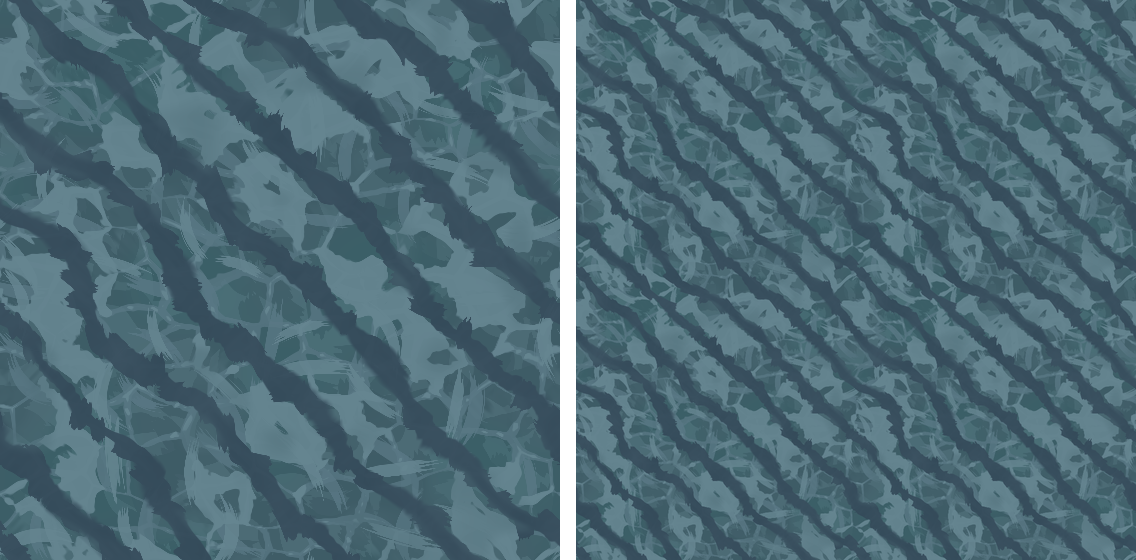
Left: one tile. Right: repeated 2 by 2.
A Shadertoy shader for this texture:

```glsl
// Painted sea: dark diagonal swells over teal water with webs of pale foam.
// Wrapped Voronoi cells give the webs; scattered dry-brush strokes, kept or
// dropped by their distance to the nearest swell, give the ragged edges.

#define DEEP vec3(0.215, 0.302, 0.362)
#define TEAL vec3(0.245, 0.360, 0.400)
#define MID vec3(0.300, 0.420, 0.460)
#define PALE vec3(0.350, 0.470, 0.520)
#define FOAM vec3(0.397, 0.522, 0.566)
#define SWELLS 5.0
#define SWELL_WIDTH 0.095
#define CELLS vec2(11.0, 14.0)
#define FOAM_AMOUNT 0.68
#define FRAY 0.28

vec3 hash3(vec2 cell, float seed) {
    vec3 p = fract((cell.xyx + seed * vec3(17.3, 31.7, 5.9)) * vec3(0.1031, 0.1030, 0.0973));
    p += dot(p, p.yxz + 33.33);
    return fract((p.xxy + p.yzz) * p.zyx);
}

// Value noise that wraps after the given whole period
float noise(vec2 p, vec2 period, float seed) {
    vec2 i = floor(p), f = fract(p);
    f = f * f * (3.0 - 2.0 * f);
    vec2 a = mod(i, period), b = mod(i + 1.0, period);
    return mix(mix(hash3(a, seed).x, hash3(vec2(b.x, a.y), seed).x, f.x),
               mix(hash3(vec2(a.x, b.y), seed).x, hash3(b, seed).x, f.x), f.y);
}

float tileNoise(vec2 uv, float n, float seed) {
    return noise(uv * n, vec2(n), seed);
}

// 0 on the crest line of a dark swell, 0.5 midway between two swells
float swellDistance(vec2 uv) {
    float phase = SWELLS * (uv.x + uv.y) + 0.45 * tileNoise(uv, 5.0, 1.0)
                + 0.30 * tileNoise(uv, 11.0, 2.0);
    return abs(fract(phase) - 0.5);
}

// Fine streaks along or across the swells, chosen by region
float bristles(vec2 uv) {
    vec2 d = vec2(uv.x + uv.y, uv.x - uv.y) + 0.03 * tileNoise(uv, 8.0, 3.0);
    float along = noise(d * vec2(90.0, 20.0), vec2(90.0, 20.0), 4.0);
    float across = noise(d * vec2(20.0, 90.0), vec2(20.0, 90.0), 5.0);
    return mix(along, across, smoothstep(0.4, 0.6, tileNoise(uv, 9.0, 6.0)));
}

// x: gap to the nearest cell border, y: random tone of the cell
vec2 cells(vec2 uv) {
    vec2 p = uv * CELLS, base = floor(p);
    float near = 9.0, second = 9.0, tone = 0.0;
    for (int k = 0; k < 9; k++) {
        vec2 c = base + vec2(k % 3 - 1, k / 3 - 1);
        vec3 h = hash3(mod(c, CELLS), 7.0);
        float d = length(c + 0.1 + 0.8 * h.xy - p);
        if (d < near) { second = near; near = d; tone = h.z; }
        else second = min(second, d);
    }
    return vec2(second - near, tone);
}

// Union of curved dry strokes whose centres lie in a range of swell distance
float strokes(vec2 uv, float n, vec2 size, float bend, float dry, vec2 range, float seed) {
    vec2 p = uv * n, base = floor(p);
    float cover = 0.0, soft = 1.3 * n / (size.y * iResolution.y);
    for (int k = 0; k < 9; k++) {
        vec2 c = base + vec2(k % 3 - 1, k / 3 - 1);
        vec3 h = hash3(mod(c, n), seed), g = hash3(mod(c, n), seed + 0.5);
        vec2 centre = c + 0.2 + 0.6 * h.xy;
        float angle = -0.785 + 2.2 * (h.z - 0.5), ca = cos(angle), sa = sin(angle);
        vec2 q = mat2(ca, -sa, sa, ca) * (p - centre);
        q.y += bend * (2.0 * g.x - 1.0) * q.x * q.x;
        q /= size * (0.7 + 0.3 * g.y);
        float d = length(q * q);
        if (d > 1.0) continue;
        float w = swellDistance(centre / n);
        if (w < range.x || w > range.y) continue;
        float hair = noise(q * vec2(1.5, 6.0) + 90.0 * g.xy, vec2(512.0), seed);
        float wear = hair * (dry + 0.6 * smoothstep(0.2, 0.9, abs(q.x)));
        cover = max(cover, smoothstep(0.0, soft, 1.0 - d - wear));
    }
    return cover;
}

void mainImage(out vec4 fragColor, in vec2 fragCoord) {
    vec2 uv = fragCoord / iResolution.xy;
    float swell = swellDistance(uv), hair = bristles(uv) - 0.5;
    float grain = tileNoise(uv, 48.0, 8.0) - 0.5;
    vec2 warp = vec2(tileNoise(uv, 13.0, 9.0), tileNoise(uv, 13.0, 10.0)) - 0.5;
    vec2 cell = cells(uv + 0.035 * warp);

    // Water: one tone per cell, broken by broad brushwork
    float tone = cell.y + 0.5 * (tileNoise(uv, 7.0, 11.0) - 0.5) + 0.25 * hair;
    vec3 col = mix(TEAL, MID, smoothstep(0.40, 0.58, tone));
    col = mix(col, MID, 0.7 * strokes(uv, 13.0, vec2(0.75, 0.35), 0.5, 0.4, vec2(0.1, 0.5), 12.0));
    col = mix(col, TEAL, 0.75 * strokes(uv, 15.0, vec2(0.8, 0.4), 0.4, 0.3, vec2(0.1, 0.5), 13.0));
    col += vec3(-0.012, 0.012, 0.004) * smoothstep(0.45, 0.8, tileNoise(uv, 6.0, 14.0));

    // Thin webs and pale curved strokes
    float edge = cell.x + FRAY * 0.35 * hair;
    float web = 0.02 + 0.15 * tileNoise(uv, 10.0, 15.0);
    col = mix(col, PALE, 0.75 * (1.0 - smoothstep(web, web + 0.04, edge)));
    col = mix(col, PALE, 0.8 * strokes(uv, 9.0, vec2(0.78, 0.15), 0.7, 0.6, vec2(0.2, 0.5), 16.0));

    // Foam: webs that swell into frayed patches, with bristly arcs
    float patchy = smoothstep(0.42, 0.85, tileNoise(uv, 8.0, 17.0));
    float reach = FOAM_AMOUNT * patchy * smoothstep(0.08, 0.25, swell) - 0.03;
    float frayed = cell.x + FRAY * (hair + 0.6 * grain);
    col = mix(col, FOAM, 0.92 * (1.0 - smoothstep(reach - 0.03, reach + 0.03, frayed)));
    col = mix(col, FOAM, 0.85 * strokes(uv, 8.0, vec2(0.78, 0.13), 0.7, 0.7, vec2(0.27, 0.5), 18.0));

    // Dark swells: a core, smoky in places, edged with short strokes
    float smoke = mix(0.015, 0.09, smoothstep(0.5, 0.8, tileNoise(uv, 12.0, 19.0)));
    float core = swell + 0.06 * hair + 0.07 * (tileNoise(uv, 22.0, 20.0) - 0.5);
    float dark = 1.0 - smoothstep(SWELL_WIDTH, SWELL_WIDTH + 0.01 + smoke, core);
    vec2 crest = vec2(0.0, SWELL_WIDTH);
    dark = max(dark, strokes(uv, 25.0, vec2(0.85, 0.48), 0.4, 0.15, crest, 21.0));
    dark = max(dark, strokes(uv, 19.0, vec2(0.85, 0.36), 0.5, 0.2, crest * 0.9, 22.0));
    vec3 ink = DEEP + 0.025 * (tileNoise(uv, 14.0, 23.0) - 0.5) + 0.008 * hair;
    col = mix(col, ink, 0.95 * dark);

    // Thin haze drifting over the swells
    float haze = smoothstep(0.62, 0.95, tileNoise(uv, 14.0, 24.0));
    col = mix(col, MID, 0.4 * haze * smoothstep(0.03, 0.14, swell));
    fragColor = vec4(col, 1.0);
}
```
